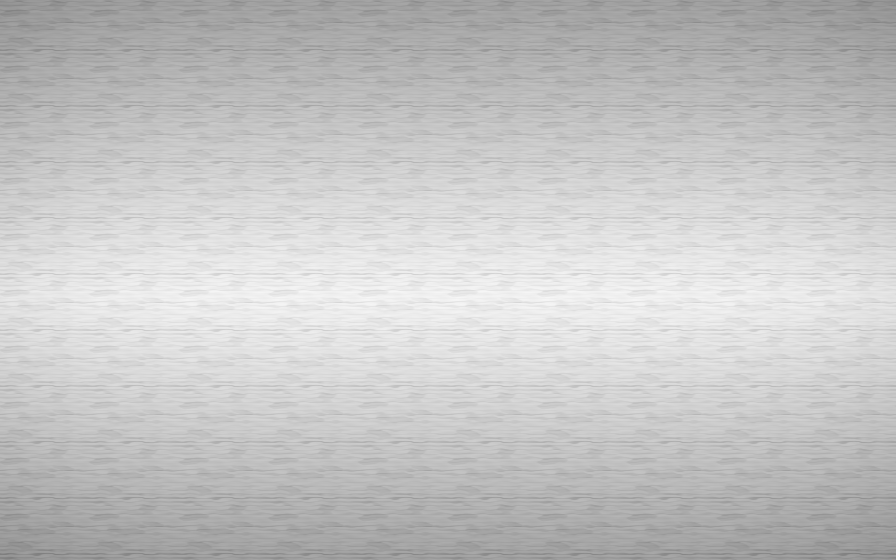
A WebGL 2 fragment shader for this texture:

```glsl
#version 300 es
precision highp float;

uniform vec2 u_resolution;
out vec4 fragColor;

#define TILES vec2(10.0, 10.0)
#define ROWS 14.0
#define PEAK_HEIGHT 0.47
#define PEAK_GRAY 0.95
#define EDGE_GRAY 0.635
#define FALLOFF 1.12
#define SIDE_SHADE 0.055
#define LINE_WIDTH 0.19
#define LINE_DEPTH 0.085
#define CHIP_DEPTH 0.035
#define GRAIN_DEPTH 0.035

const float TAU = 6.2831853;

float hash(vec2 p) {
    vec3 q = fract(p.xyx * vec3(0.1031, 0.1030, 0.0973));
    q += dot(q, q.yzx + 33.33);
    return fract((q.x + q.y) * q.z);
}

float cornerSlope(vec2 cell, vec2 offset, vec2 period) {
    float angle = TAU * hash(mod(cell, period) + 7.0);
    return dot(vec2(cos(angle), sin(angle)), offset);
}

// Gradient noise that wraps after a whole number of cells
float wrapNoise(vec2 p, vec2 period) {
    vec2 i = floor(p), f = p - i;
    vec2 w = f * f * f * (f * (f * 6.0 - 15.0) + 10.0);
    vec2 e = vec2(1.0, 0.0);
    float low = mix(cornerSlope(i, f, period), cornerSlope(i + e, f - e, period), w.x);
    float high = mix(cornerSlope(i + e.yx, f - e.yx, period),
                     cornerSlope(i + 1.0, f - 1.0, period), w.x);
    return mix(low, high, w.y);
}

// Soft horizontal sheen, darker toward all four edges
float sheen(vec2 uv) {
    float rise = uv.y - PEAK_HEIGHT;
    float away = rise < 0.0 ? -rise / PEAK_HEIGHT : rise / (1.0 - PEAK_HEIGHT);
    float side = pow(abs(2.0 * uv.x - 1.0), 4.0);
    return mix(PEAK_GRAY, EDGE_GRAY, pow(away, FALLOFF)) - SIDE_SHADE * side;
}

// Wavering engraved lines, broken along their length
float grooves(vec2 c, float pixel) {
    vec2 bend = vec2(6.0, ROWS);
    float y = c.y * ROWS + 0.6 * wrapNoise(c * bend, bend);
    float row = mod(floor(y), ROWS);
    float blur = 0.5 * pixel * ROWS;
    float line = 1.0 - smoothstep(LINE_WIDTH - blur, LINE_WIDTH + blur, abs(fract(y) - 0.5));
    float along = wrapNoise(vec2(c.x * 3.0, row + 0.5), vec2(3.0, ROWS));
    float band = pow(0.5 + 0.5 * cos(TAU * (c.y - 0.09)), 6.0);
    float strength = mix(0.2, 0.8, hash(vec2(row, 3.0))) + 0.5 * band;
    return line * strength * mix(0.45, 1.0, smoothstep(-0.25, 0.25, along));
}

// Slanted flakes, with one larger flake near the middle of each tile
float chips(vec2 c) {
    float n = wrapNoise(vec2(3.0 * (c.x + c.y), 7.0 * c.y), vec2(3.0, 7.0));
    n += 0.3 * wrapNoise(c * vec2(9.0, 16.0), vec2(9.0, 16.0));
    vec2 d = (c - vec2(0.38, 0.61)) / vec2(0.15, 0.06);
    return smoothstep(0.16, 0.34, n + 0.38 * exp(-dot(d, d)));
}

void main() {
    vec2 uv = gl_FragCoord.xy / u_resolution;
    vec2 c = fract(uv * TILES);
    float pixel = TILES.y / u_resolution.y;

    // Fine brushed grain stretched along the lines
    vec2 brush = vec2(5.0, 17.0);
    float grain = wrapNoise(c * brush, brush);

    float gray = sheen(uv);
    gray -= LINE_DEPTH * grooves(c, pixel);
    gray -= CHIP_DEPTH * chips(c);
    gray += GRAIN_DEPTH * grain;
    fragColor = vec4(vec3(clamp(gray, 0.0, 1.0)), 1.0);
}
```
